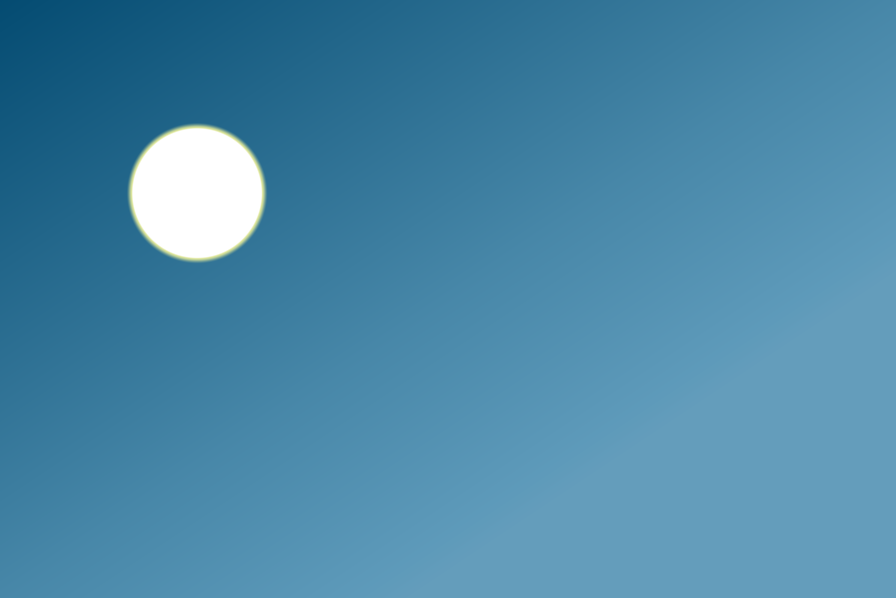
This background is drawn by a Shadertoy shader. Its source:

```glsl
// A white sun with a thin yellow rim on a diagonal blue sky gradient.

// Sky colours, from the upper left corner to the lower right
const vec3 SKY_DEEP  = vec3(0.015, 0.295, 0.445);
const vec3 SKY_MID   = vec3(0.280, 0.530, 0.660);
const vec3 SKY_LIGHT = vec3(0.368, 0.605, 0.730);
const vec3 SKY_HAZE  = vec3(0.393, 0.615, 0.733);

// Gradient positions along the diagonal, 0 to 1
const float MID_STOP   = 0.50;
const float LIGHT_STOP = 0.70;
const float HAZE_STOP  = 0.73;

// Sun: centre as a fraction of the canvas, sizes in canvas heights
const vec2  SUN_CENTRE = vec2(0.220, 0.677);
const float SUN_RADIUS = 0.1085;
const float RIM_WIDTH  = 0.0100;
const vec3  SUN_COLOUR = vec3(1.0);
const vec3  RIM_COLOUR = vec3(0.88, 0.91, 0.60);

// Position of t between two stops, clamped to 0..1
float ramp(float start, float end, float t) {
    return clamp((t - start) / (end - start), 0.0, 1.0);
}

// Piecewise linear sky, flat beyond the last stop
vec3 skyColour(float t) {
    vec3 sky = mix(SKY_DEEP, SKY_MID, ramp(0.0, MID_STOP, t));
    sky = mix(sky, SKY_LIGHT, ramp(MID_STOP, LIGHT_STOP, t));
    return mix(sky, SKY_HAZE, ramp(LIGHT_STOP, HAZE_STOP, t));
}

void mainImage(out vec4 fragColor, in vec2 fragCoord) {
    vec2 uv = fragCoord / iResolution.xy;
    float aspect = iResolution.x / iResolution.y;
    float pixel = 1.0 / iResolution.y;

    // Bands run parallel to the rising diagonal of the canvas
    vec3 colour = skyColour(0.5 * (uv.x + 1.0 - uv.y));

    // Signed distance to the edge of the sun
    float edge = length((uv - SUN_CENTRE) * vec2(aspect, 1.0)) - SUN_RADIUS;

    // Rim fades outward, then the disc covers its inside
    float rim = 1.0 - smoothstep(0.0, RIM_WIDTH, edge);
    float disc = 1.0 - smoothstep(-pixel, pixel, edge);
    colour = mix(colour, RIM_COLOUR, rim);
    colour = mix(colour, SUN_COLOUR, disc);

    fragColor = vec4(colour, 1.0);
}
```
